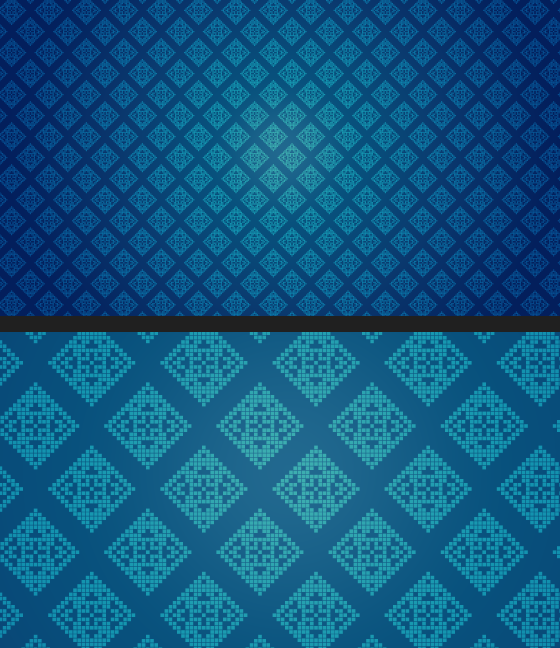
Top: the whole. Bottom: its middle third, enlarged.
Write a Shadertoy shader that draws this pattern.

```glsl
// Offset from the nearest diamond centre of a staggered lattice
vec2 latticeOffset(vec2 p) {
    vec2 period = vec2(0.1183, 0.1331);
    vec2 a = p - period * round(p / period);
    vec2 s = p - 0.5 * period;
    vec2 b = s - period * round(s / period);
    return abs(a.x) + abs(a.y) < abs(b.x) + abs(b.y) ? a : b;
}

// Stitched diamond: 1 on a bright stitch, 0 on the ground
float stitch(vec2 offset) {
    vec2 q = abs(offset) / 0.0044;
    vec2 cell = round(q);
    float ring = cell.x + cell.y;
    if (ring > 10.5) return 0.0;

    // Open cross with a solid heart
    bool armX = cell.y < 0.5 && cell.x > 0.5 && cell.x < 5.5 && cell.x != 3.0;
    bool armY = cell.x < 0.5 && cell.y > 0.5 && cell.y < 5.5 && cell.y != 3.0;
    bool tips = cell == vec2(4.0, 1.0) || cell == vec2(1.0, 4.0);
    bool dots = cell == vec2(2.0, 2.0) || cell == vec2(3.0, 5.0);

    // Chevrons inside the side corners, small notches above and below
    bool chevron = ring == 8.0 && cell.x > 4.5;
    bool notch = cell == vec2(0.0, 8.0) || cell == vec2(5.0, 2.0);
    if (armX || armY || tips || dots || chevron || notch) return 0.0;

    vec2 inCell = abs(q - cell);
    return step(max(inCell.x, inCell.y), 0.43);
}

// Blend four tones from the glow outwards
vec3 radialTone(float r, vec3 core, vec3 inner, vec3 outer, vec3 rim) {
    vec3 tone = mix(core, inner, smoothstep(0.0, 0.25, r));
    tone = mix(tone, outer, smoothstep(0.18, 0.58, r));
    return mix(tone, rim, smoothstep(0.45, 0.92, r));
}

void mainImage(out vec4 fragColor, in vec2 fragCoord) {
    // Average sub-samples to smooth the fine stitches
    const int GRID = 5;
    float coverage = 0.0;
    for (int y = 0; y < GRID; y++) {
        for (int x = 0; x < GRID; x++) {
            vec2 jitter = (vec2(x, y) + 0.5) / float(GRID) - 0.5;
            vec2 p = (fragCoord + jitter - 0.5 * iResolution.xy) / iResolution.y;
            coverage += stitch(latticeOffset(p - vec2(0.038, 0.001)));
        }
    }
    coverage /= float(GRID * GRID);

    // Circular glow shared by ground and thread
    vec2 centred = (fragCoord - 0.5 * iResolution.xy) / iResolution.y;
    float r = length(centred - vec2(0.01, 0.02));
    vec3 ground = radialTone(r, vec3(0.13, 0.41, 0.56), vec3(0.03, 0.32, 0.49),
                             vec3(0.04, 0.22, 0.43), vec3(0.01, 0.12, 0.36));
    vec3 thread = radialTone(r, vec3(0.24, 0.68, 0.69), vec3(0.08, 0.59, 0.69),
                             vec3(0.04, 0.46, 0.65), vec3(0.02, 0.30, 0.56));

    fragColor = vec4(mix(ground, thread, coverage), 1.0);
}
```
